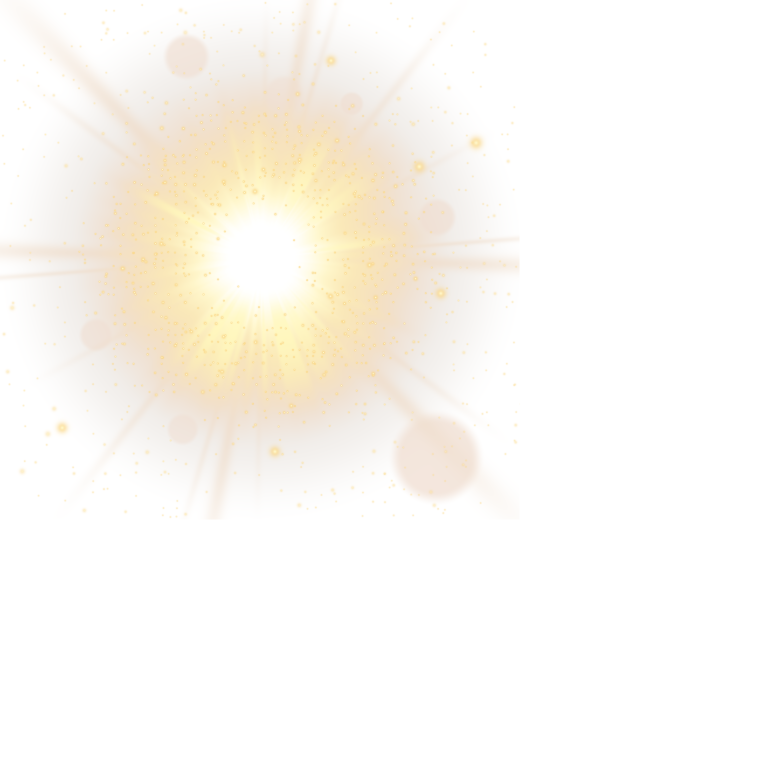
Write a three.js fragment shader that draws this background.

```glsl
// Golden starburst with long beams, bokeh discs and scattered sparks on white.
varying vec2 vUv;

const vec2 CENTER = vec2(0.341, 0.664);
const vec3 TAN = vec3(0.94, 0.87, 0.80);
const vec3 GOLD = vec3(0.98, 0.83, 0.50);
const vec3 CREAM = vec3(1.0, 0.98, 0.82);

float hash(vec2 p) {
  vec3 q = fract(p.xyx * vec3(0.1031, 0.1030, 0.0973));
  q += dot(q, q.yzx + 33.33);
  return fract((q.x + q.y) * q.z);
}

// Smooth noise around the circle, repeating after count cells
float angularNoise(float turn, float count) {
  float x = turn * count;
  float cell = floor(x);
  float a = hash(vec2(mod(cell, count), count));
  float b = hash(vec2(mod(cell + 1.0, count), count));
  return mix(a, b, smoothstep(0.0, 1.0, x - cell));
}

// Two-sided beam through the center, widening and fading outward
float beam(vec2 p, float degrees, float spread, float reach) {
  float a = radians(degrees);
  float r = length(p);
  float across = p.x * sin(a) - p.y * cos(a);
  float width = spread * r + 0.001;
  return exp(-across * across / (width * width))
    * smoothstep(0.07, 0.16, r) * (1.0 - smoothstep(0.16, reach, r));
}

float disc(vec2 p, vec2 at, float radius) {
  return 1.0 - smoothstep(radius * 0.78, radius * 1.12, length(p - at));
}

// Pale core inside a golden halo
vec3 addSpark(vec3 color, float d, float radius, float strength) {
  float halo = exp(-d * d / (radius * radius));
  float core = exp(-d * d / (radius * radius * 0.16));
  color = mix(color, GOLD, halo * strength);
  return mix(color, CREAM, core * strength);
}

void main() {
  vec2 p = vUv - CENTER;
  float r = length(p);
  float turn = atan(p.y, p.x) / 6.28318;

  // Radial glow with an uneven, rayed outline
  float rays = 0.55 * angularNoise(turn, 43.0) + 0.45 * angularNoise(turn, 97.0);
  float q = r * (1.0 + 0.35 * (0.5 - rays) * (1.0 - smoothstep(0.12, 0.26, r)));
  vec3 color = mix(vec3(1.0), vec3(1.0, 0.97, 0.80), smoothstep(0.042, 0.10, q));
  color = mix(color, vec3(0.98, 0.91, 0.72), smoothstep(0.08, 0.135, q));
  color = mix(color, vec3(0.96, 0.88, 0.75), smoothstep(0.12, 0.18, q));
  color = mix(color, vec3(0.94, 0.88, 0.82), smoothstep(0.16, 0.215, q));
  color = mix(color, vec3(0.94, 0.925, 0.91), smoothstep(0.19, 0.255, q));
  color = mix(color, vec3(1.0), smoothstep(0.225, 0.35, q));

  // Bright inner streaks
  float streak = smoothstep(0.5, 0.85, rays) * smoothstep(0.04, 0.09, r)
    * (1.0 - smoothstep(0.10, 0.20, r));
  color = mix(color, vec3(1.0, 0.97, 0.73), 0.75 * streak);

  // Bokeh discs
  float bokeh = 0.75 * disc(p, vec2(0.227, -0.260), 0.057);
  bokeh = max(bokeh, 0.65 * disc(p, vec2(-0.098, 0.262), 0.029));
  bokeh = max(bokeh, 0.65 * disc(p, vec2(0.228, 0.053), 0.024));
  bokeh = max(bokeh, 0.60 * disc(p, vec2(-0.216, -0.100), 0.021));
  bokeh = max(bokeh, 0.55 * disc(p, vec2(-0.103, -0.223), 0.020));
  bokeh = max(bokeh, 0.60 * disc(p, vec2(0.117, 0.201), 0.015));
  bokeh = max(bokeh, 0.45 * disc(p, vec2(0.029, 0.212), 0.025));
  color = mix(color, vec3(0.94, 0.87, 0.82), bokeh);

  // Long beams, then thin ones
  float beams = beam(p, 134.3, 0.040, 0.58);
  beams += beam(p, 79.5, 0.030, 0.50);
  beams += beam(p, 178.4, 0.032, 0.54);
  beams += 0.7 * beam(p, 51.8, 0.018, 0.46);
  beams += 0.7 * beam(p, 143.2, 0.016, 0.42);
  beams += 0.7 * beam(p, 73.5, 0.013, 0.42);
  beams += 0.8 * beam(p, 4.3, 0.008, 0.54);
  beams += 0.5 * beam(p, 89.0, 0.013, 0.36);
  beams += 0.6 * beam(p, 28.5, 0.014, 0.36);
  color = mix(color, mix(vec3(0.97, 0.89, 0.74), TAN, smoothstep(0.14, 0.23, r)),
    0.8 * min(beams, 1.0));

  // Scattered sparks: dense and pale inside, sparse and tan outside
  for (int i = 0; i < 4; i++) {
    float layer = float(i);
    float size = 0.009 + 0.004 * layer * layer;
    vec2 cell = floor(vUv / size);
    vec2 seed = cell + 71.0 * layer;
    vec2 jitter = vec2(hash(seed + 5.3), hash(seed + 19.7));
    vec2 at = (cell + 0.3 + 0.4 * jitter) * size;
    float away = length(at - CENTER);
    float density = mix(0.34, 0.07, smoothstep(0.14, 0.26, away))
      * smoothstep(0.04, 0.12, away) * (1.0 - smoothstep(0.36, 0.46, away));
    float present = step(hash(seed + 41.1), density);
    float radius = 0.0013 + 0.0008 * layer * hash(seed + 63.9);
    float strength = present * mix(0.9, 0.45, smoothstep(0.17, 0.30, away));
    color = addSpark(color, length(vUv - at), radius, strength);
  }

  // Largest glints
  color = addSpark(color, length(p - vec2(0.279, 0.150)), 0.0075, 0.85);
  color = addSpark(color, length(p - vec2(0.205, 0.119)), 0.0070, 0.85);
  color = addSpark(color, length(p - vec2(0.233, -0.046)), 0.0065, 0.85);
  color = addSpark(color, length(p - vec2(-0.260, -0.221)), 0.0065, 0.85);
  color = addSpark(color, length(p - vec2(0.017, -0.252)), 0.0065, 0.85);
  color = addSpark(color, length(p - vec2(0.090, 0.257)), 0.0060, 0.85);

  // Square limit of the burst
  float inside = (1.0 - smoothstep(0.675, 0.678, vUv.x)) * smoothstep(0.322, 0.325, vUv.y);
  gl_FragColor = vec4(mix(vec3(1.0), color, inside), 1.0);
}
```
